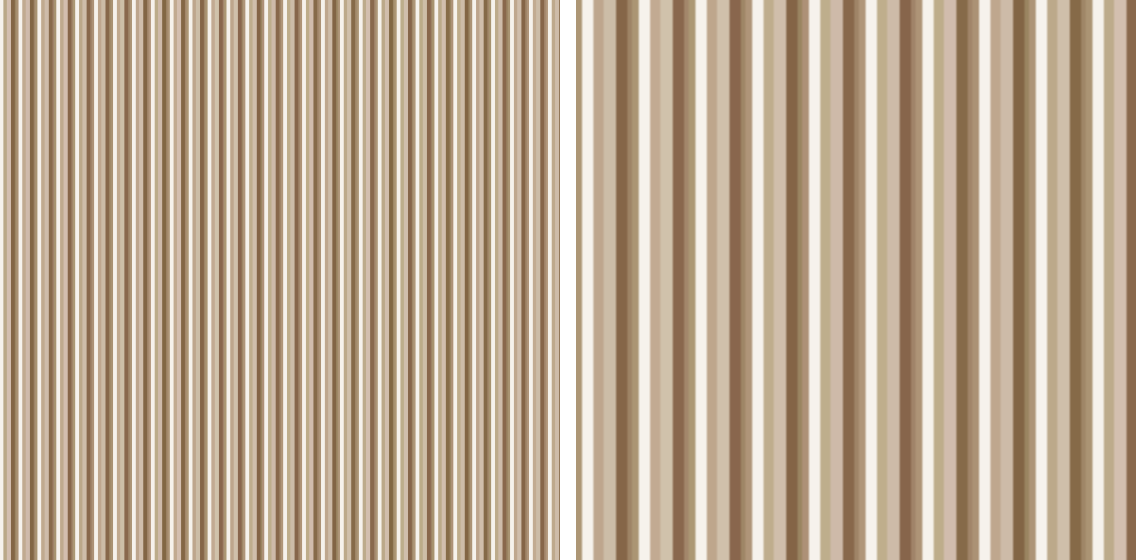
Left, the full canvas; right, a detail of the centre.
This pattern is drawn by a WebGL 1 fragment shader. Its source:

```glsl
precision highp float;
// Vertical pinstripes: white, tan, light beige, dark brown and two mid browns.
// Each repeat layers its bands with soft edges over a fract() phase;
// a hash of the repeat index drifts the hue and tone of each coloured band.

uniform vec2 u_resolution;

const float REPEATS = 29.62;      // repeats across the canvas
const float FIRST_CENTER = 0.08;  // first white line, in repeats from the left
const float EDGE_SOFTNESS = 0.06; // edge blur, in repeats
const float HUE_DRIFT = 0.018;    // rosy to olive shift between repeats
const float TONE_DRIFT = 0.012;   // lightness shift between repeats

// Band boundaries within a repeat, measured from the white line's center
const float TAN_START = 0.10;
const float BEIGE_START = 0.28;
const float BROWN_START = 0.50;
const float UMBER_START = 0.70;
const float KHAKI_START = 0.78;
const float WHITE_START = 0.90;

const vec3 WHITE = vec3(0.965, 0.950, 0.925);
const vec3 TAN = vec3(0.745, 0.665, 0.550);
const vec3 BEIGE = vec3(0.810, 0.745, 0.665);
const vec3 BROWN = vec3(0.525, 0.405, 0.285);
const vec3 UMBER = vec3(0.620, 0.520, 0.400);
const vec3 KHAKI = vec3(0.675, 0.580, 0.460);
const vec3 ROSY = vec3(0.6, -0.4, 0.8);

float hash(vec2 p) {
  vec3 q = fract(vec3(p.xyx) * 0.1031);
  q += dot(q, q.yzx + 33.33);
  return fract((q.x + q.y) * q.z);
}

// Soft step that never gets narrower than a pixel
float edge(float boundary, float phase) {
  float halfWidth = 0.5 * max(EDGE_SOFTNESS, REPEATS / u_resolution.x);
  return smoothstep(boundary - halfWidth, boundary + halfWidth, phase);
}

// Colour of one band, varied by repeat and band number
vec3 dye(vec3 base, float repeatId, float bandId) {
  float hue = hash(vec2(repeatId, bandId)) * 2.0 - 1.0;
  float tone = hash(vec2(repeatId + 57.0, bandId)) * 2.0 - 1.0;
  return base + HUE_DRIFT * hue * ROSY + TONE_DRIFT * tone;
}

void main() {
  float across = gl_FragCoord.x / u_resolution.x * REPEATS - FIRST_CENTER;
  float phase = fract(across);
  float repeatId = floor(across) + 1.0;

  // Lay the bands from left to right, ending in the next white line
  vec3 color = WHITE;
  color = mix(color, dye(TAN, repeatId, 1.0), edge(TAN_START, phase));
  color = mix(color, dye(BEIGE, repeatId, 2.0), edge(BEIGE_START, phase));
  color = mix(color, dye(BROWN, repeatId, 3.0), edge(BROWN_START, phase));
  color = mix(color, dye(UMBER, repeatId, 4.0), edge(UMBER_START, phase));
  color = mix(color, dye(KHAKI, repeatId, 5.0), edge(KHAKI_START, phase));
  color = mix(color, WHITE, edge(WHITE_START, phase));

  gl_FragColor = vec4(color, 1.0);
}
```
